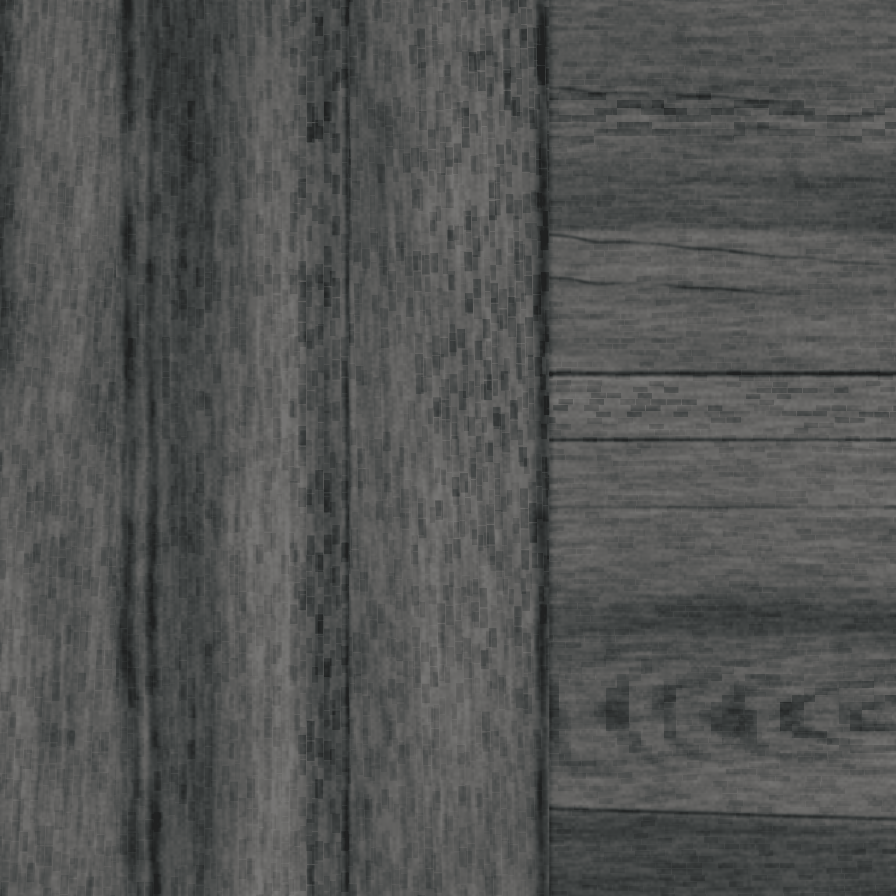
Reproduce this texture procedurally as a Shadertoy shader.

```glsl
// Weathered grey wood: upright planks on the left, level planks on the right.
const float SPLIT_X = 0.613;        // where upright planks meet level ones
const float UPRIGHT_TONE = 0.358;
const float LEVEL_TONE = 0.368;
const float STREAK_GAIN = 0.165;    // fine grain contrast
const float FLECK_GAIN = 0.110;     // short block-like pore contrast
const float SPECKLE_GAIN = 0.050;
const vec2 FLECK_SIZE = vec2(0.0095, 0.023);  // across and along the grain
const vec2 RING_CENTRE = vec2(1.0, 0.203);
const float RING_STEP = 0.068;
const vec3 SHADE_TINT = vec3(0.955, 1.01, 1.005);
const vec3 LIGHT_TINT = vec3(1.005, 1.0, 0.985);

float hash(vec2 p) {
    return fract(sin(dot(p, vec2(127.1, 311.7))) * 43758.5453);
}

float noise(vec2 p) {
    vec2 i = floor(p), f = fract(p);
    f = f * f * (3.0 - 2.0 * f);
    return mix(mix(hash(i), hash(i + vec2(1, 0)), f.x),
               mix(hash(i + vec2(0, 1)), hash(i + vec2(1, 1)), f.x), f.y);
}

// Soft stripe of half-width w around c
float band(float x, float c, float w) {
    float d = (x - c) / w;
    return exp(-d * d);
}

// Long thin fibres; g is (across, along) the grain
float streaks(vec2 g) {
    return 0.40 * noise(g * vec2(190.0, 11.0)) + 0.25 * noise(g * vec2(70.0, 4.0) + 17.0)
         + 0.35 * noise(g * vec2(240.0, 50.0) + 41.0) - 0.5;
}

// Staggered rectangular pores, each with its own shade
float flecks(vec2 g, vec2 size) {
    vec2 p = g / size;
    p.y += hash(vec2(floor(p.x), 3.0)) * 7.0;
    vec2 f = abs(fract(p) - 0.5);
    float soft = smoothstep(0.5, 0.40, f.x) * smoothstep(0.5, 0.44, f.y);
    return smoothstep(0.35, 1.0, hash(floor(p) + 5.0)) * soft - 0.25;
}

float uprightPlanks(vec2 uv) {
    float x = uv.x, y = uv.y;
    float xw = x + 0.007 * (noise(vec2(y * 6.0, 2.0)) - 0.5);
    float tone = UPRIGHT_TONE;
    // Broad shading of the boards
    tone -= 0.095 * band(xw, 0.212, 0.044);
    tone += 0.045 * band(xw, 0.315, 0.032);
    tone -= 0.080 * band(xw, 0.362, 0.022);
    tone -= 0.035 * band(x, 0.415, 0.03);
    tone -= 0.110 * band(x, 0.0, 0.016) * smoothstep(0.52, 0.66, y);
    tone -= 0.030 * smoothstep(0.75, 1.0, y);
    tone += 0.060 * (noise(vec2(x * 14.0, y * 5.0) + 9.0) - 0.5);

    // Grain leans on the outer boards
    float lean = x < 0.13 ? -0.045 * y : (x > 0.39 ? 0.02 * y : 0.0);
    vec2 g = vec2(x + lean, y);
    tone += STREAK_GAIN * streaks(g);
    float pores = 0.45 + 0.5 * smoothstep(0.40, 0.54, x) * smoothstep(0.1, 0.5, y)
                + 0.5 * band(x, 0.355, 0.03);
    tone -= FLECK_GAIN * pores * flecks(g, FLECK_SIZE);
    tone -= FLECK_GAIN * 0.7 * pores * flecks(g + 0.37, FLECK_SIZE * vec2(0.7, 0.8));

    // Dark grooves and seams
    float broken = 0.5 + 0.8 * noise(vec2(x * 70.0, y * 22.0));
    tone -= 0.150 * broken * band(xw, 0.144, 0.010);
    tone -= 0.150 * broken * band(xw, 0.172, 0.008) * (1.15 - 0.6 * y);
    tone += 0.040 * band(xw, 0.161, 0.004);
    tone -= 0.140 * broken * band(x, 0.388, 0.0030);
    tone -= 0.200 * broken * band(x, 0.606, 0.0085);
    return tone;
}

float levelPlanks(vec2 uv) {
    float x = uv.x, y = uv.y, reach = x - SPLIT_X;
    float tone = LEVEL_TONE;
    // Broad shading of the boards
    tone -= 0.090 * smoothstep(0.735, 0.750, y) * smoothstep(0.86, 0.79, y);
    tone -= 0.030 * smoothstep(0.86, 0.92, y);
    tone -= 0.085 * band(y, 0.308, 0.030);
    tone -= 0.030 * band(y, 0.225, 0.06);
    tone -= 0.105 * smoothstep(0.100, 0.085, y + 0.03 * reach);
    tone += 0.045 * (noise(vec2(x * 6.0, y * 16.0) + 3.0) - 0.5);

    vec2 g = vec2(y + 0.008 * noise(vec2(x * 9.0, y * 12.0)), x);
    tone += STREAK_GAIN * streaks(g);
    float pores = 0.35 + 0.6 * band(y, 0.547, 0.028);
    tone -= FLECK_GAIN * pores * flecks(g, FLECK_SIZE * vec2(0.72, 0.75));

    // Stepped oval figure low down, rippled figure near the top
    vec2 stepSize = vec2(0.013, 0.008);
    vec2 cell = (floor(uv / stepSize) + 0.5) * stepSize;
    vec2 p = mix(uv, cell, 0.7) - RING_CENTRE;
    float rings = cos(6.2832 * (length(p * vec2(1.0, 3.2)) / RING_STEP + 0.5 * noise(cell * 25.0)));
    float grit = 0.6 + 0.7 * hash(floor(uv / stepSize));
    tone -= 0.105 * grit * smoothstep(-0.2, 0.8, rings) * band(y, 0.205, 0.055);
    float ripple = cos(6.2832 * (cell.y + 0.008 * sin(cell.x * 42.0)) / 0.026 + 4.0 * noise(cell * 30.0));
    tone -= 0.105 * grit * smoothstep(-0.4, 0.7, ripple) * band(y, 0.872, 0.030);

    // Seams and slanting cracks
    tone -= 0.200 * band(y, 0.583, 0.0030) - 0.060 * band(y, 0.577, 0.0025);
    tone -= 0.150 * band(y, 0.509, 0.0022) + 0.060 * band(y, 0.434, 0.0020);
    tone -= 0.170 * band(y + 0.030 * reach, 0.0975, 0.0026);
    float waver = 0.004 * noise(vec2(x * 30.0, 8.0));
    float gaps = noise(vec2(x * 22.0, 4.0));
    tone -= 0.150 * (0.4 + 0.6 * gaps) * band(y + 0.085 * reach + waver, 0.738, 0.0022);
    tone -= 0.150 * gaps * band(y + 0.060 * reach + waver, 0.690, 0.0022);
    tone -= 0.100 * gaps * band(y + 0.050 * reach + waver, 0.902, 0.0022);
    return tone - 0.080 * band(x, SPLIT_X, 0.004);
}

void mainImage(out vec4 fragColor, in vec2 fragCoord) {
    vec2 uv = fragCoord / iResolution.xy;
    float edge = 0.75 / iResolution.x;
    float side = smoothstep(SPLIT_X - edge, SPLIT_X + edge, uv.x);
    float tone = mix(uprightPlanks(uv), levelPlanks(uv), side);
    tone += SPECKLE_GAIN * (noise(uv * 250.0) - 0.5);
    tone = clamp(tone, 0.13, 0.46);
    vec3 tint = mix(SHADE_TINT, LIGHT_TINT, smoothstep(0.22, 0.40, tone));
    fragColor = vec4(tone * tint, 1.0);
}
```
